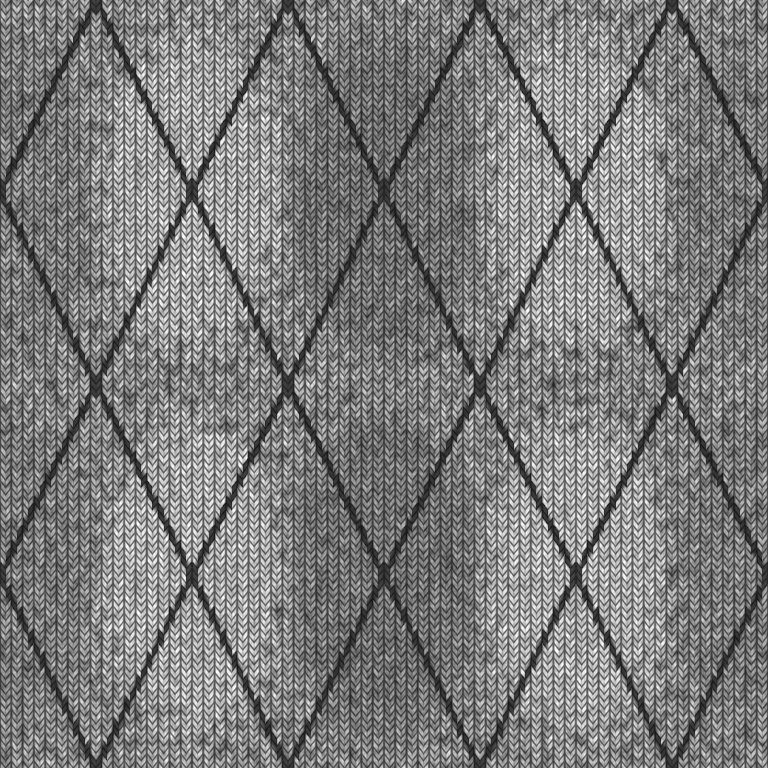
Write a three.js fragment shader that draws this texture.

```glsl
// Grey heathered knit with a dark diamond lattice and soft light and dark patches.
varying vec2 vUv;

vec2 hash2(vec2 p) {
  return fract(sin(vec2(dot(p, vec2(127.1, 311.7)), dot(p, vec2(269.5, 183.3)))) * 4375.85);
}

// Cellular noise that wraps after n cells: distance to the nearest point
float cells(vec2 uv, vec2 n) {
  vec2 p = uv * n;
  vec2 id = floor(p);
  float nearest = 2.0;
  for (int j = -1; j <= 1; j++) {
    for (int i = -1; i <= 1; i++) {
      vec2 cell = id + vec2(float(i), float(j));
      nearest = min(nearest, length(cell + hash2(mod(cell, n)) - p));
    }
  }
  return nearest;
}

// Oval patch repeated twice each way, with a ragged rim
float patchMask(vec2 uv, float shift, float rag) {
  vec2 d = fract(uv * 2.0 + vec2(shift, 0.0)) - 0.5;
  return 1.0 - smoothstep(0.78, 1.12, length(d / vec2(0.25, 0.43)) + rag);
}

void main() {
  // Stitches: each column holds V shapes made of two slanted legs
  vec2 grid = vec2(68.0, 104.0);
  vec2 p = vUv * grid;
  float side = abs(fract(p.x) - 0.5) * 2.0;
  p.y -= 0.95 * side;
  vec2 leg = vec2(floor(p.x * 2.0), floor(p.y));
  vec2 center = vec2(leg.x * 0.5 + 0.25, leg.y + 0.98) / grid;

  float yarn = 1.0 - smoothstep(0.18, 0.52, abs(fract(p.y) - 0.5));
  yarn *= 1.0 - smoothstep(0.65, 1.0, side);
  yarn *= mix(0.75, 1.0, smoothstep(0.0, 0.3, side));

  // Heather flecks, fibres and a random tone for each leg
  float fleck = cells(vUv, vec2(72.0, 54.0)) - 0.45;
  float fibre = cells(vUv, vec2(230.0, 160.0)) - 0.45;
  float legTone = hash2(mod(leg, vec2(136.0, 104.0))).x - 0.5;

  // Light and dark patches; the heather is strongest between them
  float rag = fleck * 0.35 + legTone * 0.12;
  float light = patchMask(center, 0.0, rag);
  float dark = patchMask(center, 0.5, rag) * (0.75 - 0.25 * cos(6.2831853 * vUv.x));
  float grey = 0.57 + 0.15 * light - 0.09 * dark;
  grey -= fleck * mix(0.32, 0.12, max(light, dark));
  grey += legTone * 0.13 - fibre * 0.2;
  grey += 0.015 * sin(6.2831853 * (3.0 * vUv.x + 2.0 * vUv.y)) * sin(6.2831853 * (5.0 * vUv.y - vUv.x));
  grey *= mix(0.48, 1.14, yarn);

  // Diamond lattice, stepped along the stitch legs, with knots at the crossings
  vec2 q = mix(vUv, center, 0.65) * vec2(4.0, 2.0);
  vec2 d = abs(fract(vec2(q.x + q.y, q.x - q.y)) - 0.5);
  float line = 1.0 - smoothstep(0.012, 0.026, min(d.x, d.y));
  float knot = 1.0 - smoothstep(0.045, 0.07, d.x + d.y);
  float ink = 0.1 + 0.09 * yarn + 0.03 * knot - 0.05 * fibre;
  grey = mix(grey, ink, max(line, knot) * 0.94);

  gl_FragColor = vec4(vec3(clamp(grey, 0.0, 1.0)), 1.0);
}
```
